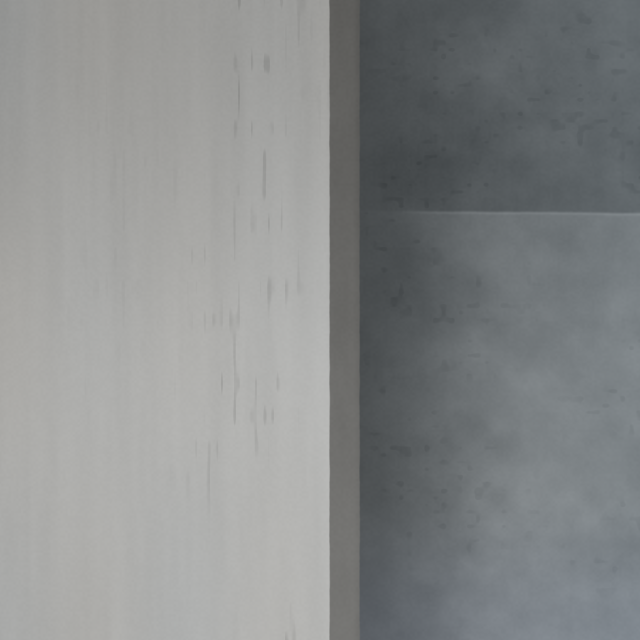
Give the GLSL for this texture, as a WebGL 1 fragment shader.

```glsl
precision highp float;
// Two concrete walls meeting at a pillar: a pale face with vertical streaks,
// a narrow shaded return, and a recessed blue-grey wall with a level joint.
// Smooth lighting gradients are textured with layered value noise.
uniform vec2 u_resolution;

#define FACE_EDGE 0.515
#define RETURN_EDGE 0.562
#define JOINT_Y 0.671
#define STREAK_AMOUNT 0.050
#define MOTTLE_AMOUNT 0.085
#define GRAIN_AMOUNT 0.012
#define EDGE_WOBBLE 0.0016

float hash(vec2 p) {
  return fract(sin(dot(p, vec2(127.1, 311.7))) * 43758.5453);
}

float noise(vec2 p) {
  vec2 cell = floor(p);
  vec2 f = fract(p);
  f = f * f * (3.0 - 2.0 * f);
  float low = mix(hash(cell), hash(cell + vec2(1.0, 0.0)), f.x);
  float high = mix(hash(cell + vec2(0.0, 1.0)), hash(cell + vec2(1.0, 1.0)), f.x);
  return mix(low, high, f.y);
}

// Layered noise, centred on zero
float fbm(vec2 p) {
  float sum = 0.0;
  float weight = 0.5;
  for (int i = 0; i < 5; i++) {
    sum += weight * (noise(p) - 0.5);
    p = mat2(1.6, 1.2, -1.2, 1.6) * p + 7.3;
    weight *= 0.5;
  }
  return sum;
}

// Pale face: lighter downwards and towards its right edge
vec3 paleFace(vec2 uv) {
  float light = mix(0.692, 0.600, smoothstep(0.3, 1.05, uv.y));
  light += 0.028 * smoothstep(0.0, 0.5, uv.x) - 0.018;
  light += 0.010 * smoothstep(0.47, FACE_EDGE, uv.x);
  float streaks = noise(vec2(uv.x * 38.0, uv.y * 2.5)) - 0.5;
  streaks += 0.6 * (noise(vec2(uv.x * 95.0, uv.y * 7.0 + 4.0)) - 0.5);
  light += STREAK_AMOUNT * (0.35 * streaks + 0.5 * fbm(uv * vec2(9.0, 4.0)));

  // Fine dark scratches, mostly in a band near the edge
  float scratch = noise(vec2(uv.x * 150.0, uv.y * 20.0));
  float band = smoothstep(0.27, 0.36, uv.x) * (1.0 - smoothstep(0.45, 0.49, uv.x));
  float patches = smoothstep(0.45, 0.75, noise(uv * vec2(18.0, 6.0) + 3.0));
  light -= 0.045 * smoothstep(0.72, 0.95, scratch) * patches * (0.25 + band);

  float cool = noise(uv * vec2(7.0, 2.0) + 11.0) - 0.5;
  return light + vec3(0.002, 0.002, -0.007) + cool * vec3(-0.010, 0.0, 0.010);
}

// Shaded return: warm grey, lighter towards the floor
vec3 pillarReturn(vec2 uv) {
  float light = mix(0.455, 0.365, smoothstep(0.0, 1.0, uv.y));
  light += 0.035 * fbm(uv * vec2(30.0, 12.0));
  light -= 0.022 * smoothstep(RETURN_EDGE - 0.012, RETURN_EDGE, uv.x);
  return light + vec3(0.004, 0.002, -0.007);
}

// Recessed wall: shadow beside the pillar, brightest at lower right
vec3 recessedWall(vec2 uv) {
  float across = clamp((uv.x - RETURN_EDGE) / (1.0 - RETURN_EDGE), 0.0, 1.0);
  float upper = mix(0.285, 0.385, smoothstep(0.0, 0.85, across));
  upper += 0.045 * across * smoothstep(0.70, 1.0, uv.y);

  float down = 1.0 - clamp(uv.y / JOINT_Y, 0.0, 1.0);
  float shade = mix(0.285, 0.355, down * down);
  float lit = mix(0.450, 0.535, down);
  float lower = mix(shade, lit, smoothstep(-0.05, 0.65, across));
  lower += 0.020 * smoothstep(0.6, 1.0, across) * (1.0 - 0.8 * down);

  float jointY = JOINT_Y - 0.004 * across + 0.001 * (noise(vec2(uv.x * 30.0, 2.0)) - 0.5);
  float light = mix(lower, upper, smoothstep(-0.003, 0.003, uv.y - jointY));
  float ridge = exp(-pow((uv.y - jointY + 0.002) / 0.0025, 2.0));
  light += 0.035 * ridge * smoothstep(0.12, 0.3, across);

  float clouds = fbm(uv * vec2(8.0, 9.0) + 5.0) + 0.65 * fbm(uv * 27.0);
  light += MOTTLE_AMOUNT * clouds * (0.5 + 0.5 * smoothstep(0.0, 0.3, across));
  float pits = smoothstep(0.72, 0.92, noise(uv * vec2(75.0, 90.0)));
  light -= 0.025 * pits * smoothstep(0.45, 0.7, noise(uv * 11.0 + 8.0));

  vec3 tint = mix(vec3(-0.010, 0.004, 0.010), vec3(-0.020, 0.006, 0.020), across);
  tint += vec3(-0.004, 0.0, 0.014) * smoothstep(0.25, 0.0, uv.y);
  return light + tint;
}

void main() {
  vec2 uv = gl_FragCoord.xy / u_resolution;
  float soft = max(0.0016, 1.0 / u_resolution.x);

  // Slightly uneven vertical corners
  float wobble = EDGE_WOBBLE * fbm(vec2(uv.y * 45.0, 1.7));
  float pastFace = smoothstep(-soft, soft, uv.x - FACE_EDGE - wobble);
  float pastReturn = smoothstep(-soft, soft, uv.x - RETURN_EDGE + wobble);

  vec3 color = mix(paleFace(uv), pillarReturn(uv), pastFace);
  color = mix(color, recessedWall(uv), pastReturn);

  color += GRAIN_AMOUNT * (noise(uv * 260.0) - 0.5);
  gl_FragColor = vec4(clamp(color, 0.0, 1.0), 1.0);
}
```
